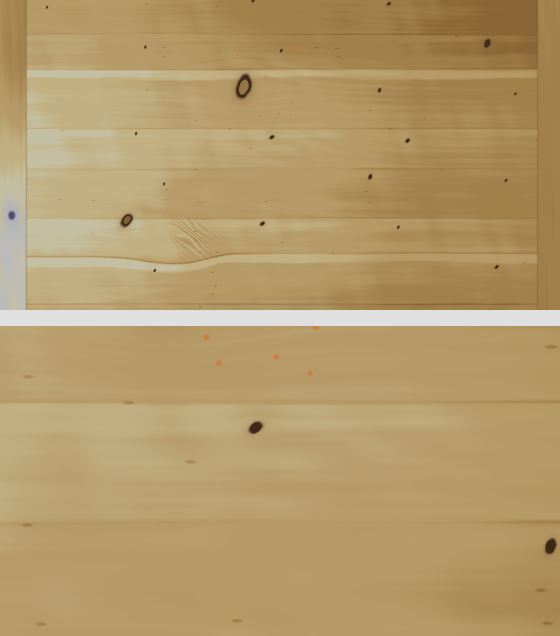
Top: the whole. Bottom: its middle third, enlarged.
A Shadertoy shader for this texture:

```glsl
// A worn pine table top: horizontal planks with knots between two upright end boards.
#define LEFT_END 0.047
#define RIGHT_END 0.960
#define KNOTS 20
#define BIG_KNOT 0.038
#define SMALL_KNOT 0.0065
#define SPOTS 9
#define GRAIN 0.17
#define FIGURE 0.055
#define PLANK_CONTRAST 0.13
#define KNOT_DARK vec3(0.21, 0.12, 0.07)
#define SPOT_COLOUR vec3(0.82, 0.46, 0.22)
#define INK vec3(0.33, 0.27, 0.45)

const float seams[7] = float[7](0.020, 0.170, 0.295, 0.455, 0.585, 0.776, 0.890);

float hash(vec2 p) {
    vec3 q = fract(p.xyx * vec3(0.1031, 0.1030, 0.0973));
    q += dot(q, q.yzx + 33.33);
    return fract((q.x + q.y) * q.z);
}

float noise(vec2 p) {
    vec2 i = floor(p), f = fract(p);
    f = f * f * (3.0 - 2.0 * f);
    return mix(mix(hash(i), hash(i + vec2(1, 0)), f.x),
               mix(hash(i + vec2(0, 1)), hash(i + vec2(1, 1)), f.x), f.y);
}

float bell(float x) { return exp(-x * x); }

mat2 turn(float a) { return mat2(cos(a), -sin(a), sin(a), cos(a)); }

// Wood colour from dark (0) to pale (1)
vec3 woodColour(float t) {
    vec3 c = mix(vec3(0.54, 0.40, 0.21), vec3(0.63, 0.50, 0.29), smoothstep(0.04, 0.26, t));
    c = mix(c, vec3(0.71, 0.60, 0.40), smoothstep(0.28, 0.54, t));
    c = mix(c, vec3(0.76, 0.69, 0.51), smoothstep(0.56, 0.78, t));
    c = mix(c, vec3(0.77, 0.75, 0.64), smoothstep(0.80, 0.94, t));
    return mix(c, vec3(0.73, 0.73, 0.74), smoothstep(0.97, 1.08, t));
}

// Streaks along x, with faint growth lines; centred on zero
float grain(vec2 p) {
    float streak = 0.4 * noise(p * vec2(1.3, 26.0)) + 0.35 * noise(p * vec2(3.0, 75.0))
                 + 0.25 * noise(p * vec2(7.0, 170.0)) - 0.5;
    float rings = sin(70.0 * noise(p * vec2(0.8, 5.0)) + 60.0 * p.y);
    return GRAIN * streak + FIGURE * 0.5 * rings * noise(p * vec2(2.0, 9.0) + 7.0);
}

// Centre (xy) and radius (z) of a scattered knot
vec3 knot(int i, float aspect) {
    float k = float(i);
    vec2 c = fract(vec2(0.42, 0.72) + k * vec2(0.7549, 0.5698));
    c.x = mix(LEFT_END + 0.03, RIGHT_END - 0.03, c.x) * aspect;
    float r = max(BIG_KNOT * exp(-0.5 * k), SMALL_KNOT * (0.6 + 0.7 * hash(vec2(k, 3.0))));
    return vec3(c, r);
}

void mainImage(out vec4 fragColor, in vec2 fragCoord) {
    float px = 1.0 / iResolution.y;
    float aspect = iResolution.x * px;
    vec2 p = fragCoord * px;
    float u = p.x / aspect;

    // Window light from the left, falling off to the right and the top
    float light = 0.88 - 0.60 * u - 0.24 * smoothstep(0.60, 1.0, p.y)
                - 0.10 * smoothstep(0.12, 0.0, p.y) + 0.14 * (noise(p * 3.0) - 0.5);

    // Planks: own tone, seam line and pale sapwood edge
    float plank = 0.0, edge = 0.0;
    for (int i = 0; i < 7; i++) {
        float k = float(i);
        float wavy = i == 1 ? 1.0 : 0.0;
        float y = seams[i] + 0.004 * (noise(vec2(p.x * 2.0, k * 9.0)) - 0.5);
        y += wavy * (0.012 * smoothstep(0.60, 0.75, p.x) - 0.022 * bell((p.x - 0.56) / 0.13));
        float d = y - p.y;
        plank += smoothstep(-px, px, -d);
        float width = 0.028 + 0.014 * noise(vec2(p.x * 3.0, k));
        float band = smoothstep(-px, px, d) * smoothstep(width, width * 0.6, d);
        edge += band * (mod(k, 4.0) == 1.0 ? 0.22 : 0.05);
        float fade = mix(1.0, 0.35, smoothstep(0.7, 1.0, p.x));
        edge -= bell(d / max(0.0024, px)) * mix(0.07 + 0.13 * noise(vec2(p.x * 4.0, k + 20.0)), 0.36 * fade, wavy);
        edge -= wavy * fade * 0.16 * step(d, 0.0) * exp(d / 0.018);
    }
    float id = floor(plank + 0.5);
    float tone = light + edge + PLANK_CONTRAST * (hash(vec2(id, 5.0)) - 0.5);

    // Grain parts around the knots
    vec2 g = p + vec2(id * 3.7, 0.006 * noise(p * vec2(3.0, 6.0)));
    for (int i = 0; i < KNOTS; i++) {
        vec3 k = knot(i, aspect);
        vec2 d = p - k.xy;
        vec2 q = d / (k.z * vec2(3.2, 2.0));
        g.y -= 0.8 * d.y * exp(-dot(q, q));
    }
    tone += grain(g);

    // Curly figure above the wavy seam
    vec2 c = turn(-0.65) * (p - vec2(0.62, 0.232));
    float curl = bell(c.x / 0.075) * bell(c.y / 0.042);
    tone -= curl * (0.15 + 0.20 * sin(c.y * 420.0 + 9.0 * noise(c * vec2(18.0, 40.0))));

    // Rubbed smears and small dark flecks
    tone += 0.07 * (noise(turn(0.3) * p * vec2(24.0, 7.0)) - 0.5);
    vec2 cell = p * vec2(18.0, 30.0), ci = floor(cell);
    vec2 fd = fract(cell) - 0.3 - 0.4 * vec2(hash(ci + 2.0), hash(ci + 8.0));
    float fleck = smoothstep(1.0, 0.3, length(fd / vec2(0.16, 0.09))) * step(0.94, hash(ci));
    vec3 col = woodColour(clamp(tone - 0.28 * fleck, 0.0, 0.95));

    // Knots: dark rim, brown heart when large, soft halo
    for (int i = 0; i < KNOTS; i++) {
        vec3 k = knot(i, aspect);
        vec2 d = turn(0.95 + 0.9 * (hash(vec2(i, 11)) - 0.5)) * (p - k.xy);
        float e = length(d / vec2(1.0, 0.64)) / k.z + 0.22 * (noise(d / k.z * 2.0 + float(i)) - 0.5);
        float soft = 0.12 + px / k.z;
        float heart = smoothstep(0.72, 0.52, e) * smoothstep(0.010, 0.030, k.z);
        col = mix(col, vec3(0.45, 0.31, 0.16), 0.38 * exp(-2.5 * max(e - 0.9, 0.0)));
        vec3 inside = mix(KNOT_DARK, vec3(0.58, 0.45, 0.27), heart);
        col = mix(col, inside, 0.92 * smoothstep(1.0 + soft, 1.0 - soft, e));
    }

    // Orange paint spots near the largest knot
    vec3 big = knot(0, aspect);
    for (int i = 0; i < SPOTS; i++) {
        vec2 r = vec2(hash(vec2(i, 31)), hash(vec2(i, 47)));
        float d = length(p - big.xy - (r - vec2(0.3, 0.45)) * vec2(0.26, 0.24));
        float size = 0.003 + 0.004 * r.x * r.y;
        col = mix(col, SPOT_COLOUR, 0.7 * smoothstep(size + px, size - px, d));
    }

    // Upright end boards; the left one turns grey toward the bottom
    float left = smoothstep(px, -px, p.x - LEFT_END * aspect);
    float right = smoothstep(-px, px, p.x - RIGHT_END * aspect);
    float endTone = mix(0.24 + 0.08 * p.y, mix(1.06, 0.36, smoothstep(0.25, 0.85, p.y)), left);
    endTone += 1.1 * grain(p.yx + 13.0);
    col = mix(col, woodColour(endTone), max(left, right));
    float joint = bell((p.x - LEFT_END * aspect) / 0.003) + bell((p.x - RIGHT_END * aspect) / 0.003);
    col *= 1.0 - 0.10 * joint;
    float ink = length((p - vec2(0.038, 0.305)) / vec2(0.8, 1.0));
    col = mix(col, INK, 0.85 * smoothstep(0.019, 0.008, ink) + 0.15 * exp(-ink * 30.0) * left);

    fragColor = vec4(col, 1.0);
}
```
